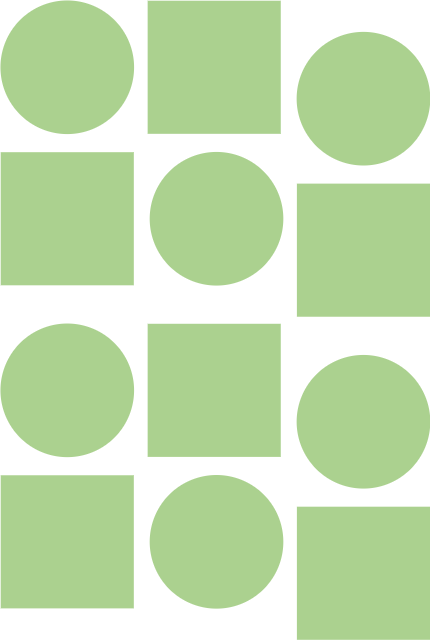
Write a Shadertoy shader that draws this pattern.

```glsl
#define GREEN vec3(0.67, 0.82, 0.56)
#define WHITE vec3(1.0)
#define MARGIN 0.1051        // centre of the first shape, from the top left
#define COLUMN_STEP 0.2314
#define ROW_STEP 0.2367      // circle to square within a pair
#define PAIR_STEP 0.5048     // one pair of rows to the next
#define RADIUS 0.1044
#define HALF_SIDE 0.1040
#define COLUMN_DROP 0.0491   // every third column hangs lower
#define MIDDLE_NUDGE 0.0018  // sideways offset in the middle column

float circleDistance(vec2 p, float radius) {
    return length(p) - radius;
}

float squareDistance(vec2 p, float halfSide) {
    vec2 d = abs(p) - halfSide;
    return length(max(d, 0.0)) + min(max(d.x, d.y), 0.0);
}

void mainImage(out vec4 fragColor, in vec2 fragCoord) {
    // Canvas heights, measured down from the top left
    float pixel = 1.0 / iResolution.y;
    vec2 p = vec2(fragCoord.x, iResolution.y - fragCoord.y) * pixel;

    // Column and its vertical offset
    float column = floor((p.x - MARGIN) / COLUMN_STEP + 0.5);
    float place = mod(column, 3.0);
    p.x -= MARGIN + column * COLUMN_STEP;
    p.y -= COLUMN_DROP * step(1.5, place);

    // Rows repeat in pairs, with a wider gap between pairs
    p.y = mod(p.y, PAIR_STEP) - MARGIN;
    float row = step(0.5 * ROW_STEP, p.y);
    p.y -= row * ROW_STEP;

    // Circles and squares alternate like a checkerboard
    bool isCircle = mod(place + row, 2.0) < 0.5;
    if (place == 1.0) p.x -= isCircle ? MIDDLE_NUDGE : -MIDDLE_NUDGE;
    float dist = isCircle ? circleDistance(p, RADIUS) : squareDistance(p, HALF_SIDE);

    // Flat fill with a one-pixel soft edge
    float fill = clamp(0.5 - dist / pixel, 0.0, 1.0);
    fragColor = vec4(mix(WHITE, GREEN, fill), 1.0);
}
```
